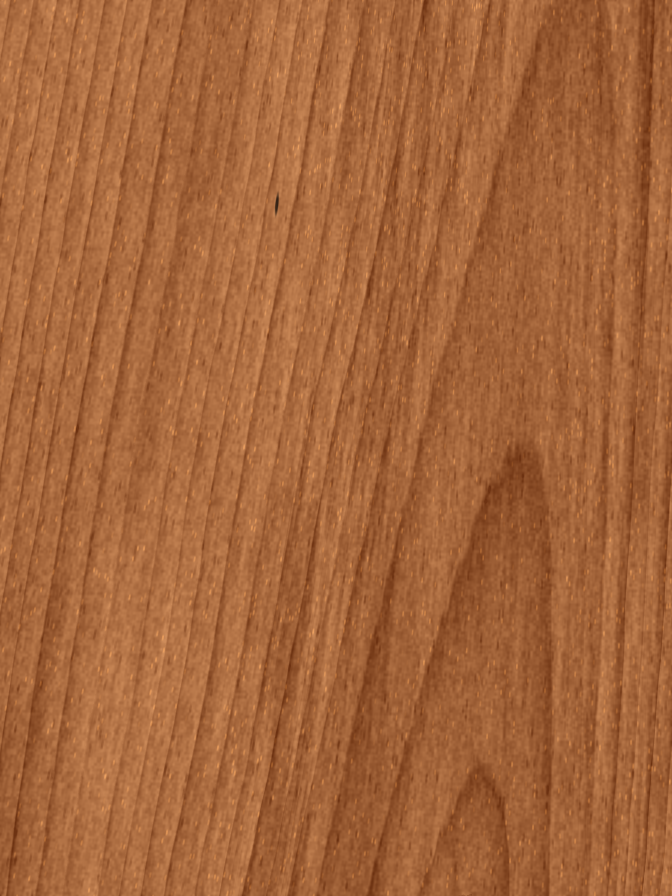
Write a WebGL 1 fragment shader that draws this texture.

```glsl
precision highp float;
// Flat-sawn warm brown wood: leaning growth rings at the left, nested arches
// at the lower right. Rings are contours of a skewed arch field; stretched
// noise adds fibres, and hashed cells scatter pores and bright flecks.
uniform vec2 u_resolution;

const vec3 DARK_WOOD = vec3(0.485, 0.250, 0.112);
const vec3 LIGHT_WOOD = vec3(0.765, 0.510, 0.322);
const float RING_WIDTH = 0.0565;
const float OUTER_START = 0.176;

float hash(vec2 p) {
  vec3 q = fract(vec3(p.xyx) * 0.1031);
  q += dot(q, q.yzx + 33.33);
  return fract((q.x + q.y) * q.z);
}

float noise(vec2 p) {
  vec2 cell = floor(p);
  vec2 f = fract(p);
  f = f * f * (3.0 - 2.0 * f);
  float low = mix(hash(cell), hash(cell + vec2(1.0, 0.0)), f.x);
  float high = mix(hash(cell + vec2(0.0, 1.0)), hash(cell + 1.0), f.x);
  return mix(low, high, f.y);
}

// Noise centred on zero
float grain(vec2 p, vec2 scale) {
  return noise(p * scale) - 0.5;
}

// Distance outward from the pith, constant along each arched contour
float archField(vec2 p, float ragged) {
  float side = p.x - (0.525 + 0.128 * p.y);
  float steepness = side < 0.0 ? 26.0 : 42.0;
  float apex = p.y + steepness * pow(abs(side) + 0.0001, 1.81) + ragged;
  return pow(max(apex, 0.0001) / 26.0, 0.552);
}

// Darkens slowly towards the outer edge of a ring, then drops off sharply
float ringEdge(float ring, float sharpness, float softness) {
  float f = fract(ring);
  return pow(f, sharpness) * (1.0 - smoothstep(1.0 - softness, 1.0, f));
}

// Short dashes along the fibre, present in a given share of the cells
float dashes(vec2 p, vec2 scale, float share, float seed) {
  vec2 g = p * scale + seed;
  g.y += hash(vec2(floor(g.x), seed)) * 7.0;
  vec2 cell = floor(g);
  vec2 d = abs(fract(g) - 0.5) * 2.0;
  float chance = hash(cell + seed);
  float present = smoothstep(1.0 - share, 1.0, chance);
  return present * (1.0 - smoothstep(0.2, 1.0, d.x)) * (1.0 - smoothstep(0.2, 1.0, d.y));
}

// Small dark resin slit
float slit(vec2 p, vec2 center, vec2 size) {
  vec2 d = p - center;
  d.x -= 0.1 * d.y;
  return 1.0 - smoothstep(0.3, 1.0, length(d / size));
}

void main() {
  vec2 p = gl_FragCoord.xy / u_resolution.y;

  // Fibre coordinates: leaning at the left, almost upright at the right
  float lean = mix(0.17, 0.035, smoothstep(0.2, 0.68, p.x));
  vec2 fibre = vec2(p.x - lean * p.y, p.y);

  // Growth rings, more closely spaced outside the arches
  vec2 bent = p;
  bent.x += 0.007 * grain(p, vec2(5.0, 4.0)) + 0.002 * grain(p, vec2(30.0, 22.0));
  float ragged = 0.022 * grain(fibre, vec2(190.0, 9.0));
  float w = archField(bent, ragged);
  float outer = max(w - OUTER_START, 0.0);
  float spread = smoothstep(0.0, 0.06, outer);
  float ring = w / RING_WIDTH - 0.06 + outer * 18.0;
  ring += spread * 1.1 * grain(vec2(w, 3.0), vec2(17.0, 1.0));
  float strength = mix(1.0, 0.55 + 0.75 * hash(vec2(floor(ring), 5.0)), spread);
  float shade = ringEdge(ring, 3.0, 0.07) * mix(0.42, 0.27, spread);
  float line = ringEdge(ring, 11.0, 0.08) * mix(0.18, 0.46, spread);
  float rim = spread * (1.0 - smoothstep(0.03, 0.35, fract(ring)));

  // Narrow rings crowd the flanks next to the arches
  float rightSide = smoothstep(0.60, 0.66, p.x);
  float leftFlank = smoothstep(0.17, 0.20, w) * (1.0 - smoothstep(0.27, 0.35, w));
  float crowded = max(leftFlank, rightSide * 0.8);
  float fineRing = w * 95.0 + 2.0 * grain(fibre, vec2(40.0, 1.0));
  float fineLine = ringEdge(fineRing, 3.0, 0.22) * (0.3 + 0.7 * noise(fibre * vec2(60.0, 5.0)));

  // Broad bands and fibres
  float tone = 0.64 - strength * (shade + line) + 0.07 * rim - 0.34 * crowded * fineLine;
  tone += 0.32 * grain(fibre, vec2(13.0, 0.9)) + 0.14 * grain(p + 4.0, vec2(5.0, 4.0));
  tone += (0.18 + 0.20 * crowded) * grain(fibre, vec2(85.0, 3.5));
  tone += (0.22 + 0.16 * crowded) * grain(fibre, vec2(210.0, 16.0));
  tone -= 0.12 * (1.0 - smoothstep(0.09, 0.20, w));
  tone += 0.10 * (1.0 - smoothstep(0.0, 0.09, abs(fibre.x - 0.22)));

  // Fine surface texture, pores and flecks
  tone += 0.30 * grain(fibre, vec2(360.0, 130.0)) + 0.24 * grain(p, vec2(300.0, 320.0));
  tone -= 0.34 * dashes(fibre, vec2(240.0, 60.0), 0.16, 11.0);
  float fleck = dashes(fibre, vec2(290.0, 110.0), 0.10 + 0.08 * crowded, 37.0);

  vec3 color = mix(DARK_WOOD, LIGHT_WOOD, clamp(tone, -0.2, 1.15));
  color += fleck * vec3(0.15, 0.11, 0.05);
  color *= 1.0 - 0.7 * slit(p, vec2(0.309, 0.772), vec2(0.0026, 0.017));
  gl_FragColor = vec4(color, 1.0);
}
```
